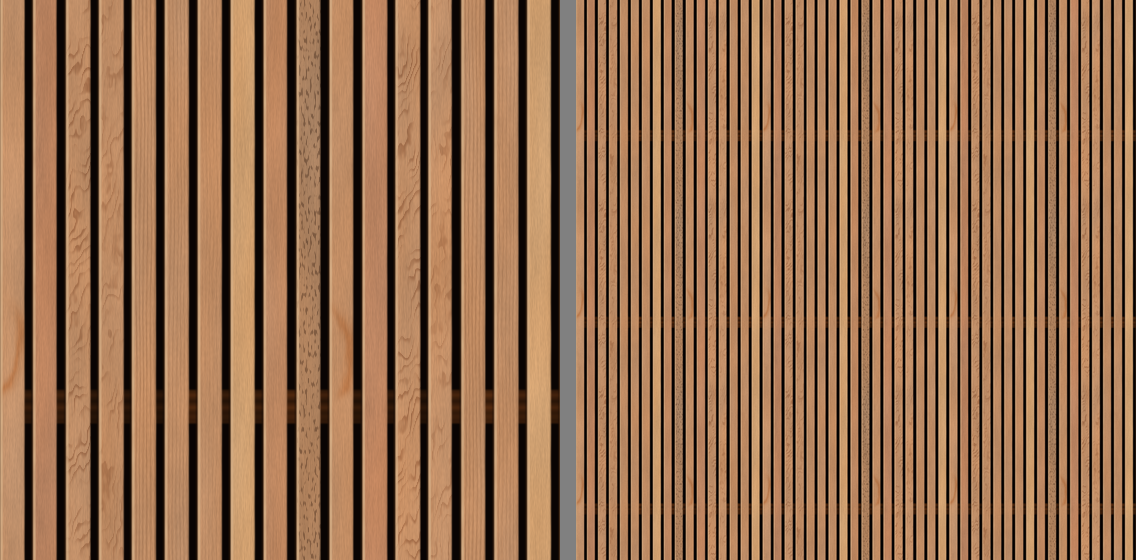
Left: one tile. Right: repeated 3 by 3.
Give the GLSL for this texture, as a WebGL 2 fragment shader.

```glsl
#version 300 es
precision highp float;

uniform vec2 u_resolution;
out vec4 fragColor;

float hash(vec2 p) {
    vec3 q = fract(vec3(p.xyx) * 0.1031);
    q += dot(q, q.yzx + 33.33);
    return fract((q.x + q.y) * q.z);
}

// Gradient noise that wraps vertically after periodY cells
float gradientNoise(vec2 p, float periodY) {
    vec2 cell = floor(p), f = p - cell;
    vec2 s = f * f * f * (f * (f * 6.0 - 15.0) + 10.0);
    float corner[4];
    for (int i = 0; i < 4; i++) {
        vec2 o = vec2(i & 1, i >> 1);
        vec2 lattice = vec2(cell.x + o.x, mod(cell.y + o.y, periodY));
        float angle = 6.2832 * hash(lattice + 7.0);
        corner[i] = dot(vec2(cos(angle), sin(angle)), f - o);
    }
    return mix(mix(corner[0], corner[1], s.x), mix(corner[2], corner[3], s.x), s.y);
}

// Noise on one slat: cells.x across its pitch, cells.y along the whole height
float slatNoise(vec2 p, vec2 cells, float seed) {
    return gradientNoise(p * cells + vec2(seed * 131.0, 0.0), cells.y);
}

float isKind(float kind, float wanted) {
    return step(abs(kind - wanted), 0.5);
}

vec3 woodColor(vec2 p, float id) {
    // Boards recur every ten slats, except for the last one
    float kind = id > 15.5 ? 7.0 : mod(id, 10.0);
    float pink = isKind(kind, 1.0) + 0.5 * isKind(kind, 8.0);
    float yellow = isKind(kind, 7.0);
    float flecked = isKind(kind, 9.0);
    float slanted = isKind(kind, 2.0) + 0.65 * isKind(kind, 3.0);
    float striped = isKind(kind, 4.0) + 0.7 * isKind(kind, 5.0) + 0.4 * isKind(kind, 6.0);

    vec3 wood = vec3(0.755, 0.555, 0.400);
    wood = mix(wood, vec3(0.735, 0.515, 0.375), pink);
    wood = mix(wood, vec3(0.800, 0.615, 0.430), yellow);
    wood = mix(wood, vec3(0.690, 0.515, 0.375), flecked);
    wood *= 0.98 + 0.04 * hash(vec2(id, 3.0));

    // Broad clouds and fine fibres
    float cloud = slatNoise(p, vec2(1.5, 5.0), id + 1.0);
    float fibre = slatNoise(p, vec2(22.0, 24.0), id + 2.0);
    float hair = slatNoise(p, vec2(34.0, 110.0), id + 3.0);
    wood *= 1.0 + 0.08 * cloud + 0.06 * fibre + 0.05 * hair;
    wood += vec3(0.03, -0.005, -0.03) * slatNoise(p, vec2(1.0, 3.0), id + 4.0);

    // Slanted growth rings with ragged, fading strokes
    float warp = slatNoise(p, vec2(2.0, 9.0), id + 5.0) + 0.3 * slatNoise(p, vec2(6.0, 40.0), id + 6.0);
    float rings = fract(p.y * (kind < 2.5 ? 34.0 : 17.0) - p.x * 3.2 + 2.2 * warp);
    float stroke = smoothstep(0.45, 0.88, rings) * (1.0 - smoothstep(0.88, 1.0, rings));
    float fade = smoothstep(-0.35, 0.3, slatNoise(p, vec2(2.0, 13.0), id + 7.0));
    wood *= 1.0 - slanted * stroke * fade * vec3(0.16, 0.23, 0.28);

    // Straight growth lines
    float lines = 0.5 + 0.5 * sin(6.2832 * (p.x * 9.0 + 0.7 * slatNoise(p, vec2(1.5, 4.0), id + 8.0)));
    wood *= 1.0 - striped * lines * lines * vec3(0.09, 0.11, 0.13);

    // Short dark pores
    float pores = smoothstep(0.08, 0.42, slatNoise(p, vec2(15.0, 75.0), id + 9.0));
    wood *= 1.0 - flecked * pores * vec3(0.26, 0.29, 0.31);

    // Curved resin stain
    float bend = p.x - 0.62 + 55.0 * pow(p.y - (id < 5.0 ? 0.40 : 0.36), 2.0) + 0.2 * warp;
    float reach = smoothstep(0.28, 0.31, p.y) * (1.0 - smoothstep(0.40, 0.48, p.y));
    float stain = exp(-pow(bend * 9.0, 2.0)) + 0.35 * smoothstep(0.3, 0.0, abs(bend - 0.15));
    wood *= 1.0 - isKind(kind, 0.0) * reach * stain * vec3(0.06, 0.15, 0.25);
    return wood;
}

void main() {
    vec2 uv = gl_FragCoord.xy / u_resolution;
    float x = uv.x * 17.0;
    float pixel = 17.0 / u_resolution.x;

    // Cells meet inside the gaps, so a slat spans from 0 to its right edge
    float id = mod(floor(x + 0.13), 17.0);
    vec2 p = vec2(fract(x + 0.13) - 0.13, uv.y);
    float rightEdge = 0.715 + 0.06 * hash(vec2(id, 11.0)) + 0.008 * slatNoise(vec2(0.0, p.y), vec2(1.0, 14.0), id);
    float soft = max(pixel, 0.035);

    // Dark gap with a faint brown flank
    vec3 gap = vec3(0.035, 0.016, 0.010);
    float flank = smoothstep(-0.09, -0.01, p.x) * (1.0 - step(0.3, p.x));
    gap = mix(gap, vec3(0.17, 0.09, 0.03), 0.75 * flank);

    // Crossbar seen behind the slats
    float softY = max(1.0 / u_resolution.y, 0.003);
    float bar = 1.0 - smoothstep(-softY, softY, abs(uv.y - 0.274) - 0.030);
    float barLight = 0.65 + 0.65 * hash(vec2(floor(x), 5.0));
    barLight *= 1.0 + 0.5 * slatNoise(vec2(0.0, p.y), vec2(1.0, 90.0), 20.0);
    gap = mix(gap, vec3(0.20, 0.100, 0.035) * barLight, bar * (1.0 - 0.5 * flank));

    // Slat face with a pale left bevel and a shaded right side
    vec3 wood = woodColor(p, id);
    float bevel = 1.0 - smoothstep(0.055, 0.055 + soft * 1.5, p.x);
    wood = mix(wood, vec3(0.840, 0.690, 0.530), bevel * (0.75 + 0.3 * slatNoise(p, vec2(3.0, 30.0), id + 12.0)));
    wood *= 1.0 - 0.10 * smoothstep(rightEdge - 0.07, rightEdge, p.x);

    float slat = smoothstep(-soft, soft, p.x) * (1.0 - smoothstep(rightEdge - soft, rightEdge + soft, p.x));
    fragColor = vec4(mix(gap, wood, slat), 1.0);
}
```
